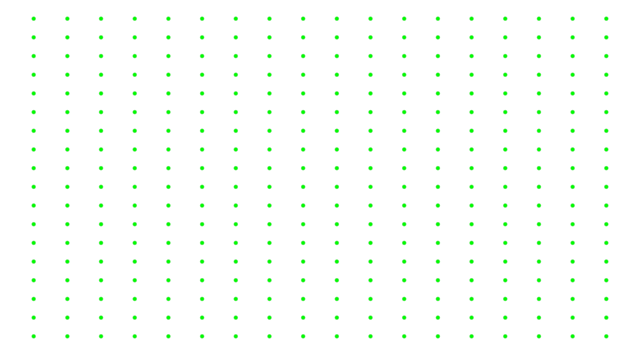
A Shadertoy shader for this pattern:

```glsl
// Lengths are fractions of the canvas height, unless noted
const vec2 DOT_COUNT = vec2(18.0);
const vec2 GRID_EXTENT = vec2(1.0, 0.9861); // fraction of canvas width and height
const float DOT_RADIUS = 0.0054;
const float EDGE_SOFTNESS = 0.0026;
const float RIM_SHADE = 0.2;
const vec3 PAPER = vec3(1.0);
const vec3 DOT_GREEN = vec3(0.0, 0.98, 0.0);

// Distance to the nearest dot centre, with the grid measured from the top left
float nearestDot(vec2 p, vec2 spacing) {
    vec2 cell = clamp(floor(p / spacing + 0.5), vec2(1.0), DOT_COUNT);
    return length(p - cell * spacing);
}

void mainImage(out vec4 fragColor, in vec2 fragCoord) {
    vec2 canvas = vec2(iResolution.x / iResolution.y, 1.0);
    vec2 p = fragCoord / iResolution.y;
    p.y = 1.0 - p.y;

    // One empty margin cell surrounds the dots
    vec2 spacing = canvas * GRID_EXTENT / (DOT_COUNT + 1.0);
    float dist = nearestDot(p, spacing);
    float cover = 1.0 - smoothstep(-EDGE_SOFTNESS, EDGE_SOFTNESS, dist - DOT_RADIUS);

    // Green dot with a slightly deeper rim
    vec3 color = mix(PAPER, DOT_GREEN, cover);
    color.g -= RIM_SHADE * cover * (1.0 - cover);
    fragColor = vec4(color, 1.0);
}
```
